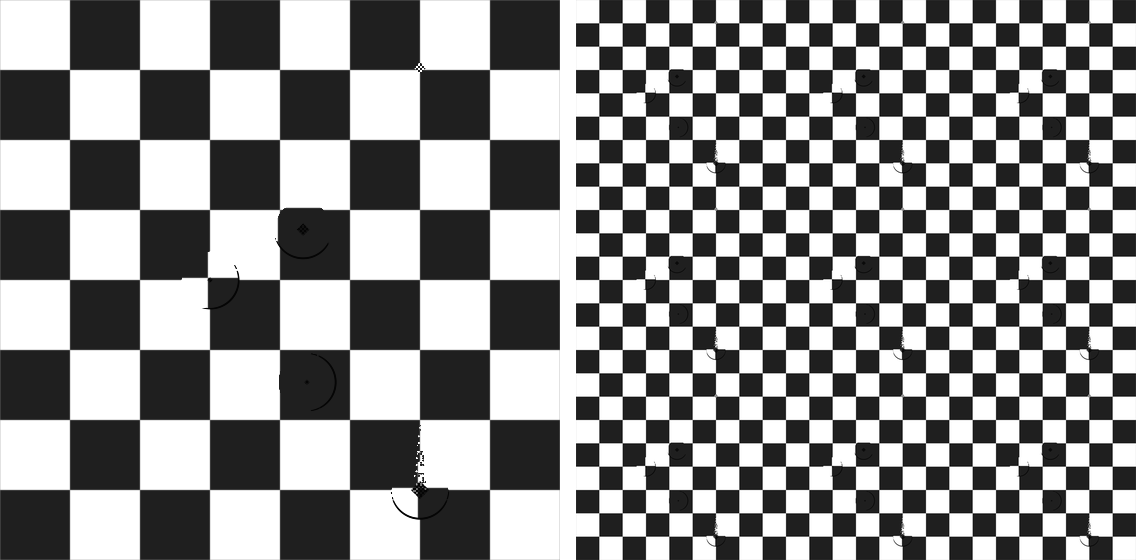
Left: one tile. Right: repeated 3 by 3.
This pattern is drawn by a three.js fragment shader. Its source:

```glsl
#define CELLS 8.0
#define LIGHT vec3(1.0)
#define DARK vec3(0.12)
#define INK vec3(0.02)
#define EDGE 0.013
#define SLIP vec2(-0.03, 0.03)
#define SCARS 4
#define SCAR_RADIUS 0.41
#define SCAR_WIDTH 0.014
#define GRAINS 32.0

varying vec2 vUv;

float hash(vec2 p) {
  vec3 q = fract(p.xyx * 0.1031);
  q += dot(q, q.yzx + 33.33);
  return fract((q.x + q.y) * q.z);
}

// Shortest offset between two points on the repeating board
vec2 wrapOffset(vec2 d) {
  return mod(d + 0.5 * CELLS, CELLS) - 0.5 * CELLS;
}

// Soft square waves, multiplied into alternating cells
float checker(vec2 p) {
  vec2 side = abs(mod(p - 0.5, 2.0) - 1.0) - 0.5;
  vec2 wave = smoothstep(-EDGE, EDGE, side) * 2.0 - 1.0;
  return 0.5 - 0.5 * wave.x * wave.y;
}

// Centres follow a cubic path across the board
vec2 scarCenter(float i) {
  vec2 bend = vec2(0.4725, 0.59) * i - vec2(0.6375, 1.45);
  return vec2(3.0 + i, 4.0 - i) + i * (i - 3.0) * bend;
}

// Thin arc that tapers and breaks into dots toward its ends
float scarArc(vec2 d, float facing, float span, float grain) {
  float r = length(d);
  vec2 dir = vec2(cos(facing), sin(facing));
  float turn = acos(clamp(dot(d, dir) / max(r, 0.001), -1.0, 1.0)) / span;
  float width = SCAR_WIDTH * (1.0 - 0.5 * turn * turn);
  float line = 1.0 - smoothstep(width - 0.008, width + 0.008, abs(r - SCAR_RADIUS));
  float solid = mix(1.0, step(0.5, grain), smoothstep(0.75, 0.85, turn));
  return line * solid * (1.0 - smoothstep(0.98, 1.02, turn));
}

float diamond(vec2 d, float size) {
  return 1.0 - smoothstep(size - 0.01, size + 0.01, abs(d.x) + abs(d.y));
}

void main() {
  vec2 p = vUv * CELLS;
  vec2 g = p * GRAINS;
  vec2 id = mod(floor(g), CELLS * GRAINS);
  float grain = hash(id);
  float speck = 1.0 - smoothstep(0.35, 0.6, length(fract(g) - 0.5));
  float hatch = mod(id.x + id.y, 2.0);

  // Slipped discs, with an arc and a worn core each
  vec2 slip = vec2(0.0);
  float ink = 0.0;
  for (int k = 0; k < SCARS; k++) {
    float i = float(k);
    float odd = mod(i, 2.0);
    vec2 d = wrapOffset(p - scarCenter(i));
    float facing = mix(0.35 * i - 0.7, -1.57, odd);
    slip += SLIP * (1.0 - smoothstep(SCAR_RADIUS - 0.01, SCAR_RADIUS, length(d)));
    ink = max(ink, scarArc(d, facing, 1.25 + 0.09 * i, grain));
    float core = diamond(d, mix(0.04, 0.07 + 0.02 * i, odd));
    ink = max(ink, core * mix(0.55, 1.0, hatch));
  }
  float tone = checker(p - slip);

  // Crumbled seam rising from the last scar
  vec2 seam = wrapOffset(p - scarCenter(float(SCARS - 1)));
  float reach = 0.1 * (1.0 - seam.y);
  float crumble = step(0.0, seam.y) * step(abs(seam.x), reach) * step(0.68, grain);
  tone = mix(tone, 1.0 - tone, crumble * speck);

  // Hatched chip on a corner
  float chip = diamond(wrapOffset(p - vec2(6.0, 7.03)), 0.085);
  tone = mix(tone, hatch, chip);

  gl_FragColor = vec4(mix(mix(DARK, LIGHT, tone), INK, ink), 1.0);
}
```
